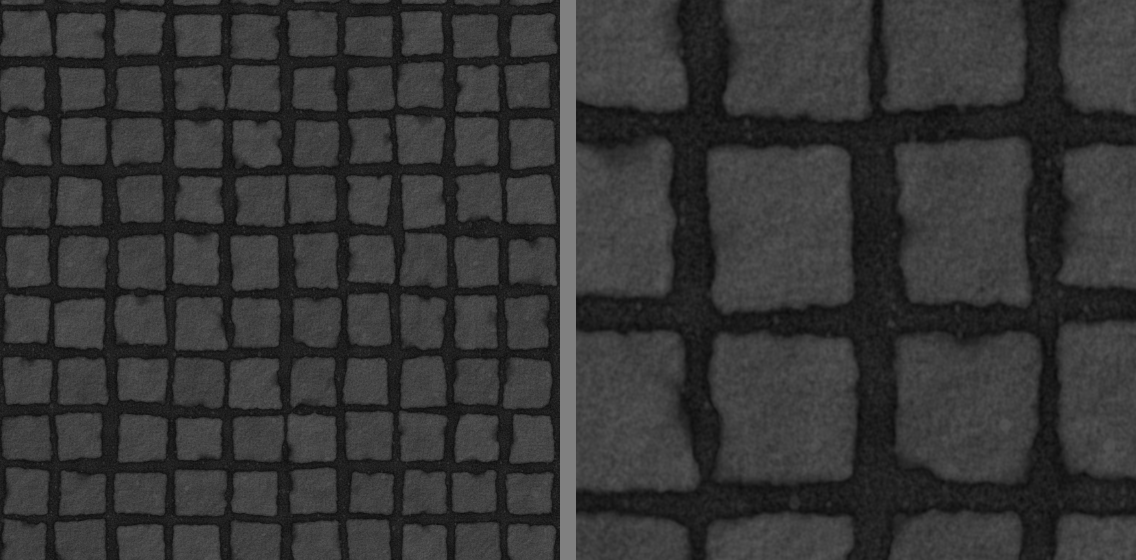
Left, the full canvas; right, a detail of the centre.
Write a three.js fragment shader that draws this texture.

```glsl
varying vec2 vUv;

const float GRID = 10.0;                      // stones across and down
const vec2 GRID_OFFSET = vec2(-0.03, 0.18);   // in stone cells
const vec2 DRIFT_AMOUNT = vec2(0.08, 0.15);   // slow change of the pitch
const vec2 DRIFT_PHASE = vec2(3.0, 5.2);
const float HALF_SIZE = 0.413;
const float SIZE_VARIATION = 0.03;
const float CORNER_RADIUS = 0.07;
const vec2 JITTER = vec2(0.055, 0.04);
const float TILT = 0.06;
const float TAPER = 0.09;
const float EDGE_ROUGHNESS = 0.03;
const float EDGE_SOFTNESS = 0.018;
const float TONE_VARIATION = 0.055;
const float GRAVEL_DENSITY = 0.13;
const vec2 LIGHT_STEP = vec2(-0.025, 0.03);
const vec3 STONE_COLOR = vec3(0.264);
const vec3 SCUFF_COLOR = vec3(0.36);
const vec3 JOINT_COLOR = vec3(0.122);
const vec3 GRAVEL_COLOR = vec3(0.22);
const float TAU = 6.28318;

vec2 hash2(vec2 p) {
  vec3 q = fract(p.xyx * vec3(0.1031, 0.1030, 0.0973));
  q += dot(q, q.yzx + 33.33);
  return fract((q.xx + q.yz) * q.zy);
}

float corner(vec2 cell, vec2 offset, float period) {
  return dot(hash2(mod(cell, period) + 7.0) * 2.0 - 1.0, offset);
}

// Gradient noise that wraps with the grid; frequency is a whole number
float noise(vec2 p, float frequency) {
  p *= frequency;
  float period = GRID * frequency;
  vec2 i = floor(p);
  vec2 f = p - i;
  vec2 u = f * f * f * (f * (f * 6.0 - 15.0) + 10.0);
  vec2 e = vec2(1.0, 0.0);
  float low = mix(corner(i, f, period), corner(i + e, f - e, period), u.x);
  float high = mix(corner(i + e.yx, f - e.yx, period), corner(i + 1.0, f - 1.0, period), u.x);
  return 1.4 * mix(low, high, u.y);
}

float surfaceHeight(vec2 p) {
  return 0.5 * noise(p, 4.0) + 0.35 * noise(p, 10.0) + 0.2 * noise(p, 21.0);
}

// Signed distance to one tilted, tapered, rounded block
float stoneDistance(vec2 p, vec2 cell) {
  vec2 id = mod(cell, GRID);
  vec2 place = hash2(id + 31.0) * 2.0 - 1.0;
  vec2 size = hash2(id + 67.0) * 2.0 - 1.0;
  vec2 taper = hash2(id + 113.0) * 2.0 - 1.0;
  float angle = TILT * (hash2(id + 151.0).x * 2.0 - 1.0);
  vec2 q = p - cell - 0.5 - place * JITTER;
  q = mat2(cos(angle), -sin(angle), sin(angle), cos(angle)) * q;
  q *= 1.0 + TAPER * taper * q.yx * 2.0;
  vec2 d = abs(q) - (HALF_SIZE + SIZE_VARIATION * size) + CORNER_RADIUS;
  return length(max(d, 0.0)) + min(max(d.x, d.y), 0.0) - CORNER_RADIUS;
}

// Sparse pebbles; x is coverage, y is brightness
vec2 gravel(vec2 p, float frequency) {
  vec2 id = mod(floor(p * frequency), GRID * frequency);
  vec2 pick = hash2(id + 211.0);
  vec2 q = fract(p * frequency) - 0.35 - 0.3 * hash2(id + 17.0);
  float radius = mix(0.12, 0.3, pick.y);
  q.x *= 1.0 + 0.5 * pick.y;
  float soft = EDGE_SOFTNESS * frequency;
  float cover = 1.0 - smoothstep(radius - soft, radius + soft, length(q));
  return vec2(cover * step(pick.x, GRAVEL_DENSITY), 0.65 + 0.6 * hash2(id + 5.0).x);
}

void main() {
  vec2 p = vUv * GRID + GRID_OFFSET;
  p -= DRIFT_AMOUNT * sin(TAU * (p - DRIFT_PHASE) / GRID);

  // Nearest stone among the neighbours
  float d = 1.0;
  vec2 stoneId = vec2(0.0);
  for (int y = -1; y <= 1; y++) {
    for (int x = -1; x <= 1; x++) {
      vec2 cell = floor(p) + vec2(float(x), float(y));
      float candidate = stoneDistance(p, cell);
      if (candidate < d) {
        d = candidate;
        stoneId = mod(cell, GRID);
      }
    }
  }

  // Wavy and chipped edges
  float wear = smoothstep(0.12, 0.5, noise(p + 3.7, 2.0));
  float ragged = noise(p, 5.0) + 0.6 * noise(p + 1.3, 13.0);
  d += EDGE_ROUGHNESS * (ragged * (1.0 + wear) + wear);

  float coarse = noise(p + 5.1, 3.0);
  float grain = noise(p, 29.0) + 0.7 * noise(p + 2.9, 47.0);

  // Stone face: tone, relief, grain, scuffs and dirty rim
  float relief = surfaceHeight(p) - surfaceHeight(p + LIGHT_STEP);
  float tone = 1.0 + TONE_VARIATION * (hash2(stoneId + 83.0).x * 2.0 - 1.0);
  vec3 stone = STONE_COLOR * tone + 0.025 * coarse + 0.085 * relief + 0.045 * grain;
  float scuff = smoothstep(0.52, 0.68, noise(p + 8.3, 6.0));
  stone = mix(stone, SCUFF_COLOR, 0.45 * scuff);
  stone *= mix(0.78, 1.0, smoothstep(0.0, 0.055, -d));
  stone *= 1.0 - 0.35 * wear * (1.0 - smoothstep(0.0, 0.2, -d));

  // Joint: soil, contact shadow and gravel
  vec3 joint = JOINT_COLOR + 0.035 * coarse + 0.05 * grain;
  joint *= mix(0.68, 1.0, smoothstep(0.0, 0.075, d));
  vec2 small = gravel(p, 13.0);
  vec2 large = gravel(p + 4.4, 7.0);
  joint = mix(joint, GRAVEL_COLOR * small.y, 0.65 * small.x);
  joint = mix(joint, GRAVEL_COLOR * large.y + 0.04 * grain, 0.45 * large.x);

  float cover = 1.0 - smoothstep(-EDGE_SOFTNESS, EDGE_SOFTNESS, d);
  gl_FragColor = vec4(clamp(mix(joint, stone, cover), 0.0, 1.0), 1.0);
}
```
